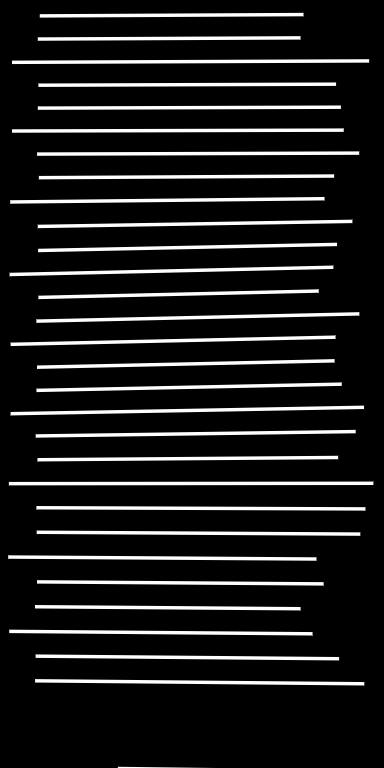
Reproduce this pattern procedurally as a Shadertoy shader.

```glsl
// A column of thin white strokes on black, ragged at both ends and gently tilted.
// Each stroke is an antialiased slanted box; its row index drives the spacing,
// outdent, length and tilt through layered sines and smooth bumps.

const vec3 PAPER = vec3(0.0);
const vec3 INK = vec3(0.995);
const vec2 SHEET = vec2(1.0, 2.0);   // canvas extent, y measured from the top
const int ROWS = 29;
const float HALF_WIDTH = 0.0045;
const float TOP = 0.0397;            // height of the first row
const float PITCH = 0.06055;         // row spacing
const float LATE_PITCH = 0.00417;    // extra spacing in the lower rows
const float LATE_ROW = 18.0;
const float INDENT = 0.101;
const float OUTDENT = 0.0705;        // every third row starts further left
const float RIGHT_EDGE = 0.872;
const float RIGHT_DRIFT = 0.00234;
const float TILT = 0.024;            // strongest tilt, around the middle rows
const vec2 FOOT_SPAN = vec2(0.307, 0.85);
const float FOOT_Y = 2.0048;         // last stroke, cut by the lower border
const float FOOT_TILT = -0.0125;

// Smooth bell around a row
float bump(float row, float center, float width) {
    float t = (row - center) / width;
    return exp(-t * t);
}

float rowHeight(float row) {
    return TOP + PITCH * row + LATE_PITCH * max(row - LATE_ROW, 0.0)
         - 0.0031 * bump(row, 6.5, 3.0);
}

float rowLeft(float row) {
    float outdented = step(1.5, mod(row, 3.0));
    return INDENT - 0.0003 * row - OUTDENT * outdented + 0.0026 * cos(2.62 * row);
}

float rowRight(float row) {
    float r = row - 2.0;
    float waves = 0.0365 * cos(1.676 * r) + 0.026 * (cos(0.314 * r) + cos(2.827 * r));
    float dips = 0.13 * bump(row, 0.5, 0.8) + 0.177 * bump(row, 24.7, 1.8);
    return RIGHT_EDGE + RIGHT_DRIFT * row + waves - dips;
}

// Flat-topped tilt profile over a slowly falling base
float rowTilt(float row) {
    float t = (row - 13.7) / 5.8;
    return 0.005 - 0.0005 * row + TILT * exp(-t * t * t * t);
}

// Coverage of a slanted stroke; height is taken at the pivot
float stroke(vec2 p, vec2 span, float height, float pivot, float tilt, float pixel) {
    float across = abs(p.y - height + tilt * (p.x - pivot)) - HALF_WIDTH;
    float along = max(span.x - p.x, p.x - span.y);
    return clamp(0.5 - max(across, along) / pixel, 0.0, 1.0);
}

void mainImage(out vec4 fragColor, in vec2 fragCoord) {
    vec2 uv = fragCoord / iResolution.xy;
    vec2 p = vec2(uv.x, 1.0 - uv.y) * SHEET;
    float pixel = SHEET.y / iResolution.y;

    // Stacked rows
    float ink = 0.0;
    for (int i = 0; i < ROWS; i++) {
        float row = float(i);
        vec2 span = vec2(rowLeft(row), rowRight(row));
        float middle = 0.5 * (span.x + span.y);
        ink = max(ink, stroke(p, span, rowHeight(row), middle, rowTilt(row), pixel));
    }

    // Cropped stroke at the foot
    ink = max(ink, stroke(p, FOOT_SPAN, FOOT_Y - 0.0035, FOOT_SPAN.x, FOOT_TILT, pixel));

    fragColor = vec4(mix(PAPER, INK, ink), 1.0);
}
```
